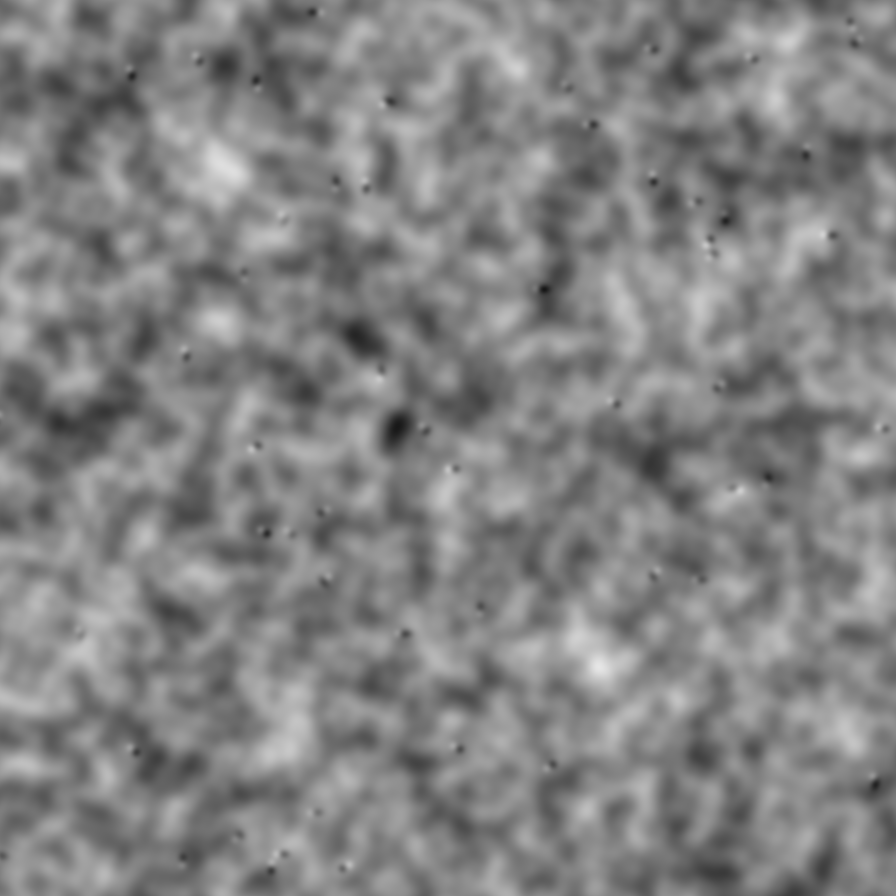
A WebGL 2 fragment shader for this texture:

```glsl
#version 300 es
precision highp float;

// Soft, cloudy grey grain: rotated octaves of gradient noise make the mottling.
// Sparse dark blots and tiny dark specks with bright glints are scattered
// over it on jittered grids.

uniform vec2 u_resolution;
out vec4 fragColor;

const float TAU = 6.2831853;
const float MEAN_GREY = 0.518;

float hash(vec2 p) {
    return fract(sin(dot(p, vec2(127.1, 311.7))) * 43758.5453);
}

vec2 hash2(vec2 p) {
    return vec2(hash(p), hash(p + 37.3));
}

vec2 direction(float angle) {
    return vec2(cos(angle), sin(angle));
}

mat2 rotation(float angle) {
    vec2 d = direction(angle);
    return mat2(d.x, d.y, -d.y, d.x);
}

float cornerSlope(vec2 corner, vec2 offset) {
    return dot(direction(TAU * hash(corner)), offset);
}

// Gradient noise, centred on zero
float gradientNoise(vec2 p) {
    vec2 cell = floor(p);
    vec2 f = p - cell;
    vec2 w = f * f * f * (f * (f * 6.0 - 15.0) + 10.0);
    vec2 e = vec2(1.0, 0.0);
    float low = mix(cornerSlope(cell, f), cornerSlope(cell + e.xy, f - e.xy), w.x);
    float high = mix(cornerSlope(cell + e.yx, f - e.yx), cornerSlope(cell + e.xx, f - e.xx), w.x);
    return mix(low, high, w.y);
}

// One noise layer, turned and shifted so that the lattices never line up
float layer(vec2 p, float frequency, float angle) {
    return gradientNoise(rotation(angle) * p * frequency + angle * 19.7);
}

float bump(vec2 d, float radius) {
    return exp(-dot(d, d) / (2.0 * radius * radius));
}

// Scattered dark marks, each with an optional bright glint beside it.
// The radius is in canvas units; clustering gathers marks into groups.
float marks(vec2 p, float cells, float chance, float radius, float glint, float clustering) {
    vec2 q = p * cells;
    vec2 home = floor(q);
    float size = radius * cells;
    float sum = 0.0;
    for (int y = -1; y <= 1; y++) {
        for (int x = -1; x <= 1; x++) {
            vec2 cell = home + vec2(x, y);
            float density = chance * (1.0 + clustering * gradientNoise(cell * 0.23 + 5.1));
            if (hash(cell + 71.9) > density) continue;
            vec2 d = q - cell - hash2(cell + 13.7);
            float angle = TAU * hash(cell + 53.1);
            float strength = mix(0.5, 1.0, hash(cell + 91.3));
            vec2 stretched = rotation(angle) * d;
            stretched.x *= mix(0.6, 1.0, hash(cell + 29.9));
            sum -= strength * bump(stretched, size);
            sum += strength * glint * bump(d - direction(angle) * size * 2.3, size);
        }
    }
    return sum;
}

void main() {
    vec2 p = gl_FragCoord.xy / min(u_resolution.x, u_resolution.y);

    // Mottling, from broad shading down to fine grain
    float grey = MEAN_GREY;
    grey += 0.17 * layer(p, 5.0, 0.4);
    grey += 0.19 * layer(p, 11.0, 1.3);
    grey += 0.31 * layer(p, 21.0, 2.2);
    grey += 0.17 * layer(p, 37.0, 3.5);

    // Dark blots
    grey += 0.19 * marks(p, 7.0, 0.32, 0.013, 0.0, 0.0);

    // Specks with glints, partly in clusters
    grey += 0.25 * marks(p + 3.0, 26.0, 0.09, 0.0036, 0.65, 3.5);

    fragColor = vec4(vec3(clamp(grey, 0.0, 1.0)), 1.0);
}
```
